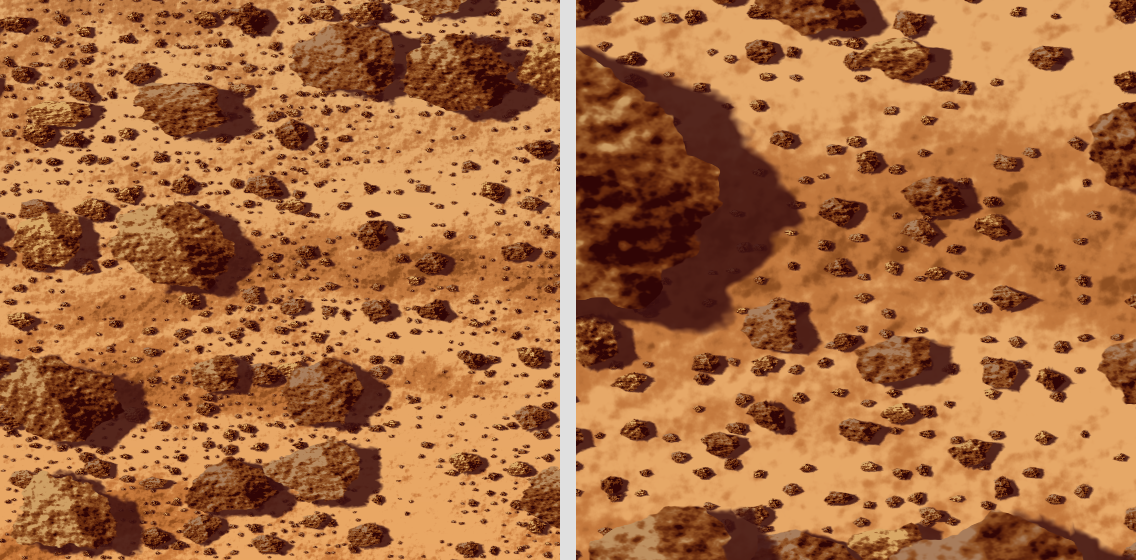
Left: the whole. Right: its middle third, enlarged.
This texture is drawn by a WebGL 2 fragment shader. Its source:

```glsl
#version 300 es
precision highp float;
// A dusty orange desert strewn with angular rocks, lit from the upper left.
// Sand is layered sines and fractal noise; stones are rough convex polygons
// scattered on jittered grids, drawn from fine gravel up to boulders.
uniform vec2 u_resolution;
out vec4 fragColor;

const vec3 LIGHT_SAND = vec3(0.90, 0.66, 0.41);
const vec3 MID_SAND = vec3(0.76, 0.47, 0.24);
const vec3 RUST = vec3(0.56, 0.31, 0.13);
const vec3 GREY_TAN = vec3(0.66, 0.49, 0.36);
const vec3 PALE_TAN = vec3(0.85, 0.66, 0.40);
const vec3 DARK = vec3(0.40, 0.16, 0.05);
const vec3 SHADOW = vec3(0.19, 0.02, 0.02);
const vec2 TO_LIGHT = vec2(-0.35, 0.35);

float hash(vec2 p) {
  vec3 q = fract(p.xyx * 0.1031);
  q += dot(q, q.yzx + 33.33);
  return fract((q.x + q.y) * q.z);
}

vec2 hash2(vec2 p) { return vec2(hash(p), hash(p + 57.3)); }

float noise(vec2 p) {
  vec2 i = floor(p), f = fract(p);
  f = f * f * (3.0 - 2.0 * f);
  return mix(mix(hash(i), hash(i + vec2(1, 0)), f.x),
             mix(hash(i + vec2(0, 1)), hash(i + 1.0), f.x), f.y);
}

float fbm(vec2 p) {
  float sum = 0.0, amp = 0.53;
  for (int i = 0; i < 4; i++) {
    sum += amp * noise(p);
    p = mat2(1.6, 1.2, -1.2, 1.6) * p + 7.1;
    amp *= 0.5;
  }
  return sum;
}

// Distance to the nearest jittered cell point
float cellular(vec2 p) {
  vec2 i = floor(p);
  float d = 2.0;
  for (int y = -1; y <= 1; y++)
    for (int x = -1; x <= 1; x++) {
      vec2 id = i + vec2(x, y);
      d = min(d, length(id + hash2(id) - p));
    }
  return d;
}

// Positive where a bumpy surface faces the light
float relief(vec2 p) { return fbm(p) - fbm(p + TO_LIGHT); }

// Signed distance to a random convex polygon of about unit radius
float polygon(vec2 q, float seed) {
  float d = -1.0;
  for (int i = 0; i < 7; i++) {
    vec2 h = hash2(vec2(float(i) * 3.7, seed * 91.0));
    float a = 6.2832 * (float(i) + 0.6 * h.x) / 7.0;
    d = max(d, dot(q, vec2(cos(a), sin(a))) - mix(0.6, 1.0, h.y));
  }
  return d;
}

vec3 sand(vec2 p) {
  vec2 w = p + 0.05 * vec2(fbm(p * 5.0), fbm(p * 5.0 + 19.0));
  float drift = fbm(w * vec2(4.0, 9.0));
  float ripple = sin(w.y * 55.0 + 4.0 * sin(w.x * 7.0)) + sin(w.y * 31.0 - w.x * 23.0);
  float grit = smoothstep(0.1, 0.45, cellular(p * 95.0));
  float tone = 0.58 + 1.5 * (drift - 0.5) + 0.035 * ripple + 0.12 * (grit - 0.7);
  tone += 0.75 * relief(p * vec2(45.0, 65.0)) + 0.35 * relief(p * 150.0);
  vec3 c = mix(RUST, MID_SAND, smoothstep(0.0, 0.36, tone));
  c = mix(c, LIGHT_SAND, smoothstep(0.36, 0.78, tone));
  return c + vec3(0.03, -0.015, -0.04) * (0.5 - p.y);
}

vec3 rockColour(float light, vec3 lit) {
  vec3 c = mix(SHADOW, DARK, smoothstep(0.02, 0.28, light));
  c = mix(c, RUST, smoothstep(0.25, 0.5, light));
  return mix(c, lit, smoothstep(0.46, 0.8, light));
}

// One stone with a thrown shadow and lit top, front and dark right faces
vec3 drawRock(vec3 ground, vec2 p, vec2 centre, float radius, float seed, float base) {
  vec2 q = (p - centre) / radius;
  if (max(abs(q.x), abs(q.y)) > 2.3) return ground;
  float soft = 1.2 / (u_resolution.y * radius);
  q /= vec2(1.15, mix(0.6, 0.9, seed));
  vec2 grain = q * (1.5 + 20.0 * radius) + seed * 70.0;
  q += 0.35 * (vec2(fbm(grain), fbm(grain + 31.0)) - 0.5);
  float body = polygon(q, seed);
  float shade = min(polygon(q - vec2(0.22, -0.08), seed), polygon(q - vec2(0.42, -0.14), seed));
  ground = mix(ground, SHADOW + 0.04, 0.85 * (1.0 - smoothstep(-soft, soft + 0.06, shade)));
  if (body > soft) return ground;
  float side = smoothstep(-0.08, 0.08, q.x - 0.3 + 0.45 * q.y + 0.6 * (seed - 0.5));
  float top = smoothstep(-0.12, 0.12, q.y - 0.15 + 0.25 * q.x);
  float pits = smoothstep(0.05, 0.4, cellular(grain * 3.0));
  float light = base + 0.2 * top - 0.36 * side + 0.1 * q.y + 0.16 * (pits - 0.75);
  light += 1.1 * relief(grain * 2.2) + 0.25 * (hash(vec2(seed * 53.0, 4.0)) - 0.5);
  vec3 lit = mix(GREY_TAN, PALE_TAN, smoothstep(0.5, 0.9, hash(vec2(seed * 37.0, 8.0))));
  return mix(ground, rockColour(light, lit), 1.0 - smoothstep(-soft, soft, body));
}

// Jittered grid of stones, painted from the far rows to the near ones
vec3 scatter(vec3 c, vec2 p, float cell, float share, float radius, float salt, float base) {
  for (int y = 1; y >= -1; y--)
    for (int x = -1; x <= 1; x++) {
      vec2 id = floor(p / cell) + vec2(x, y), key = id + salt;
      vec2 centre = (id + 0.5 + 0.6 * (hash2(key + 11.0) - 0.5)) * cell;
      float crowd = mix(0.55, 1.45, smoothstep(0.35, 0.62, fbm(centre * 4.0 + 3.0)));
      if (hash(key) > share * crowd) continue;
      float size = radius * mix(0.6, 1.25, hash(key + 23.0));
      c = drawRock(c, p, centre, size, hash(key + 41.0), base);
    }
  return c;
}

void main() {
  vec2 p = gl_FragCoord.xy / u_resolution.y;
  vec3 c = sand(p);
  c = scatter(c, p, 0.019, 0.50, 0.0042, 100.0, 0.42);
  c = scatter(c, p, 0.043, 0.50, 0.0105, 200.0, 0.36);
  c = scatter(c, p, 0.100, 0.48, 0.0270, 300.0, 0.38);
  c = scatter(c, p, 0.240, 0.68, 0.0880, 400.0, 0.48);
  fragColor = vec4(clamp(c, 0.0, 1.0), 1.0);
}
```
